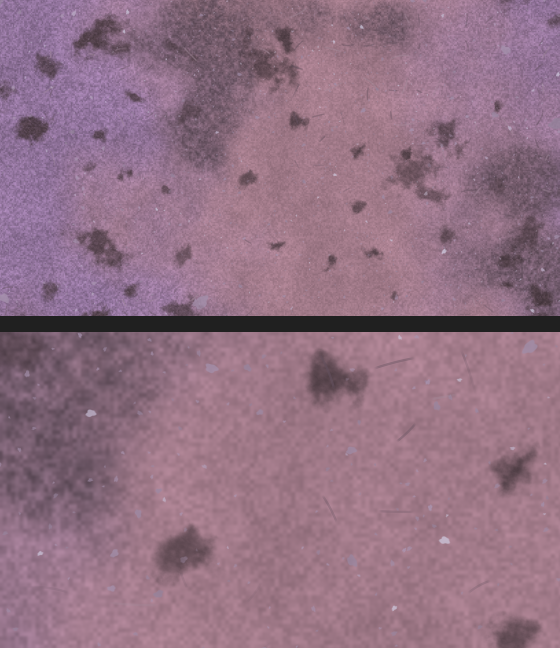
Top, the full canvas; bottom, a detail of the centre.
Reproduce this texture procedurally as a Shadertoy shader.

```glsl
// Dusty pink ground seen from above: a warm-to-lavender soil gradient with
// fine grit, broad thin moss, ragged dark plant clumps, dry twigs and pebbles.
// Scattered parts come from jittered grid cells; ragged edges from noise.

#define WARM_SOIL   vec3(0.645, 0.488, 0.548)
#define COOL_SOIL   vec3(0.568, 0.452, 0.612)
#define MOSS        vec3(0.385, 0.312, 0.365)
#define PLANT_CORE  vec3(0.285, 0.225, 0.250)
#define STONE       vec3(0.655, 0.575, 0.685)
#define CHALK       vec3(0.800, 0.780, 0.860)
#define GRIT        0.30
#define CLUMP_CELL  0.165
#define CLUMP_SHARE 0.62

float hash(vec2 p) {
    vec3 q = fract(p.xyx * 0.1031);
    q += dot(q, q.yzx + 33.33);
    return fract((q.x + q.y) * q.z);
}

vec2 hash2(vec2 p) {
    return vec2(hash(p + 11.3), hash(p + 47.9));
}

float noise(vec2 p) {
    vec2 i = floor(p), f = fract(p);
    f = f * f * (3.0 - 2.0 * f);
    return mix(mix(hash(i), hash(i + vec2(1, 0)), f.x),
               mix(hash(i + vec2(0, 1)), hash(i + vec2(1, 1)), f.x), f.y);
}

float fbm(vec2 p) {
    float sum = 0.0, amp = 0.5;
    for (int i = 0; i < 5; i++) {
        sum += amp * noise(p);
        p = mat2(1.6, 1.2, -1.2, 1.6) * p + 5.7;
        amp *= 0.5;
    }
    return sum;
}

vec2 rotate(vec2 p, float a) {
    return vec2(p.x * cos(a) - p.y * sin(a), p.x * sin(a) + p.y * cos(a));
}

float zone(vec2 p, vec2 center, vec2 radii) {
    vec2 q = (p - center) / radii;
    return exp(-dot(q, q));
}

// Broad regions where thin growth veils the soil
float mossCover(vec2 p) {
    float z = zone(p, vec2(0.70, 0.88), vec2(0.33, 0.27))
            + zone(p, vec2(0.62, 0.58), vec2(0.11, 0.20)) * 0.7
            + zone(p, vec2(1.72, 0.16), vec2(0.28, 0.25))
            + zone(p, vec2(1.62, 0.46), vec2(0.20, 0.11)) * 0.9
            + zone(p, vec2(1.23, 0.94), vec2(0.15, 0.08)) * 0.9;
    return smoothstep(0.30, 1.05, z + (fbm(p * 7.0) - 0.5) * 1.3);
}

// Small ragged plants, one per chosen cell
float clumpCover(vec2 p) {
    vec2 warped = p + 0.07 * (vec2(fbm(p * 14.0), fbm(p * 14.0 + 70.0)) - 0.5);
    float fray = (fbm(p * 42.0) - 0.5) * 1.9;
    vec2 home = floor(p / CLUMP_CELL);
    float cover = 0.0;
    for (int y = -1; y <= 1; y++)
    for (int x = -1; x <= 1; x++) {
        vec2 cell = home + vec2(x, y);
        vec2 q = warped - (cell + hash2(cell)) * CLUMP_CELL;
        float size = hash(cell + 23.0);
        float radius = mix(0.017, 0.068, size * size);
        q = rotate(q, 6.28 * hash(cell + 5.0)) * vec2(0.85, 1.2);
        float body = 1.0 - smoothstep(0.25, 1.35, length(q) / radius + fray);
        float present = step(hash(cell + 91.0), CLUMP_SHARE);
        cover = max(cover, body * present * mix(0.6, 1.0, hash(cell + 3.0)));
    }
    return cover;
}

// Angular stones: x = coverage, y = random tone
vec2 pebbles(vec2 p, float cells, float share, float rMin, float rMax, float px) {
    vec2 cell = floor(p * cells), seed = cell + cells * 7.0;
    vec2 q = p - (cell + mix(vec2(0.17), vec2(0.83), hash2(seed))) / cells;
    q = rotate(q, 6.28 * hash(seed + 2.0)) * vec2(0.85, 1.25);
    float a = atan(q.y, q.x);
    float size = hash(seed + 9.0);
    float radius = mix(rMin, rMax, size * size);
    radius *= 1.0 + 0.13 * cos(3.0 * a + 6.0 * size) + 0.08 * cos(5.0 * a);
    float mask = 1.0 - smoothstep(-px, px, length(q) - radius);
    return vec2(mask * step(hash(seed + 17.0), share), hash(seed + 31.0));
}

vec3 addStones(vec3 color, vec2 stone, float opacity) {
    vec3 tone = mix(STONE * mix(0.88, 1.06, stone.y), CHALK, smoothstep(0.78, 0.95, stone.y));
    return mix(color, tone, stone.x * opacity);
}

// Bent dry stalks
float twigs(vec2 p, float cells, float px) {
    vec2 cell = floor(p * cells), seed = cell + cells * 3.0;
    vec2 q = p - (cell + mix(vec2(0.38), vec2(0.62), hash2(seed))) / cells;
    q = rotate(q, 6.28 * hash(seed + 4.0));
    q.y += (hash(seed + 6.0) - 0.5) * 12.0 * cells / 9.0 * (q.x * q.x - 0.0004);
    float reach = mix(0.12, 0.36, hash(seed + 8.0)) / cells;
    float line = 1.0 - smoothstep(0.0006, 0.0008 + px, abs(q.y));
    return line * (1.0 - smoothstep(reach * 0.7, reach, abs(q.x))) * step(hash(seed + 13.0), 0.5);
}

void mainImage(out vec4 fragColor, in vec2 fragCoord) {
    float px = 1.0 / iResolution.y;
    vec2 p = fragCoord * px;

    // Soil: warm center, lavender sides, gritty where cool
    float side = length((p - vec2(1.05, 0.5)) * vec2(1.0, 0.5));
    float cool = smoothstep(0.25, 0.95, side + (fbm(p * 3.0) - 0.5) * 0.8);
    vec3 color = mix(WARM_SOIL, COOL_SOIL, cool);
    color *= 1.0 + 0.20 * (fbm(p * 9.0 + 30.0) - 0.5);

    // Growth, broken up by fine strands
    float strand = 1.0 - abs(2.0 * fbm(rotate(p, 0.6) * vec2(75.0, 110.0)) - 1.0);
    float moss = mossCover(p);
    float clump = clumpCover(p);
    color = mix(color, MOSS, moss * mix(0.45, 0.95, noise(p * 95.0)));
    color = mix(color, PLANT_CORE, clump * mix(0.62, 0.95, strand));

    // Grit in two sizes
    float grit = noise(p * 230.0) * 0.6 + noise(p * 120.0 + 9.0) * 0.4 - 0.49;
    color *= 1.0 + GRIT * grit * mix(0.7, 1.35, max(cool, moss));

    // Twigs gather around the plants
    float near = smoothstep(0.40, 0.62, fbm(p * 4.0 + 12.0)) * 0.4 + clump * 0.3;
    color = mix(color, STONE * vec3(0.98, 0.95, 0.89), twigs(p, 9.0, px) * near);
    color = mix(color, MOSS, twigs(p + 3.1, 13.0, px) * near);

    // Flecks, pebbles and a few larger stones
    float clear = 1.0 - 0.6 * clump;
    color = addStones(color, pebbles(p, 58.0, 0.20, 0.0010, 0.0026, px), 0.65 * clear);
    color = addStones(color, pebbles(p + 2.3, 21.0, 0.28, 0.0020, 0.0065, px), 0.75 * clear);
    color = addStones(color, pebbles(p + 5.7, 5.0, 0.24, 0.0070, 0.0240, px), 0.80 * clear);

    fragColor = vec4(color, 1.0);
}
```
